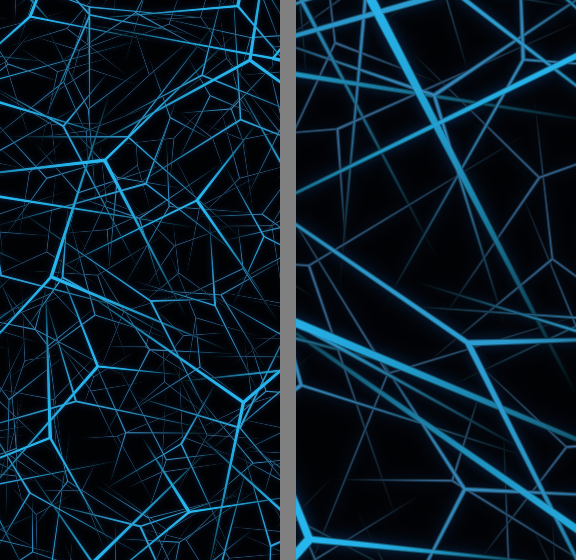
Left, the full canvas; right, a detail of the centre.
Reproduce this pattern procedurally as a Shadertoy shader.

```glsl
// Web of glowing three-armed cyan sparks, layered from bold to faint, on black.

// Integer hash: three random values in 0..1 for a cell of a layer
vec3 hash3(ivec3 cell) {
    uvec3 v = uvec3(cell + 64) * 1664525u + 1013904223u;
    v.x += v.y * v.z; v.y += v.z * v.x; v.z += v.x * v.y;
    v ^= v >> 16u;
    v.x += v.y * v.z; v.y += v.z * v.x; v.z += v.x * v.y;
    return vec3(v >> 8u) / 16777216.0;
}

// Tapered arm from the origin: x = sharp core, y = soft halo
vec2 taperedArm(vec2 p, vec2 dir, float len, float halfWidth, float soft) {
    float along = clamp(dot(p, dir), 0.0, len);
    float t = along / len;
    float d = length(p - dir * along);
    float width = halfWidth * mix(1.0, 0.25, t);
    float fade = 1.0 - t * t * (0.6 + 0.4 * t);
    float core = clamp((width - d) / soft + 0.5, 0.0, 1.0);
    float halo = exp(-max(d - width, 0.0) / 0.008);
    return vec2(core, halo) * fade;
}

// One layer: a jittered grid of nodes, each with three uneven arms
vec2 sparkLayer(vec2 uv, int layer, float cellSize, float halfWidth, float soft) {
    vec2 light = vec2(0.0);
    ivec2 home = ivec2(floor(uv / cellSize));
    for (int y = -2; y <= 2; y++)
    for (int x = -2; x <= 2; x++) {
        ivec2 cell = home + ivec2(x, y);
        vec3 node = hash3(ivec3(cell, layer * 8));
        vec2 p = uv - (vec2(cell) + node.xy) * cellSize;
        for (int k = 0; k < 3; k++) {
            vec3 rnd = hash3(ivec3(cell, layer * 8 + k + 1));
            float angle = 6.2832 * (node.z + (float(k) + 0.5 * (rnd.x - 0.5)) / 3.0);
            float len = cellSize * mix(0.65, 1.75, rnd.y);
            float width = halfWidth * mix(0.6, 1.1, rnd.z);
            light = max(light, taperedArm(p, vec2(cos(angle), sin(angle)), len, width, soft));
        }
    }
    return light;
}

void mainImage(out vec4 fragColor, in vec2 fragCoord) {
    vec2 uv = fragCoord / iResolution.x;
    float soft = max(1.0 / iResolution.x, 0.003);
    vec3 boldCyan = vec3(0.15, 0.71, 0.93);
    vec3 faintBlue = vec3(0.22, 0.43, 0.62);
    vec3 core = vec3(0.0);
    float halo = 0.0;

    // Bold, long-armed layers first, then finer and dimmer ones
    for (int i = 0; i < 4; i++) {
        float depth = float(i);
        vec2 light = sparkLayer(uv + 0.37 * depth, i, 0.46 * pow(0.75, depth),
                                0.0062 * pow(0.62, depth), soft);
        core = max(core, light.x * mix(boldCyan, faintBlue, depth / 3.0));
        halo = max(halo, light.y * (1.0 - 0.22 * depth));
    }

    vec3 background = vec3(0.005, 0.006, 0.014);
    vec3 glow = vec3(0.02, 0.10, 0.20) * halo;
    fragColor = vec4(max(core, background + glow), 1.0);
}
```
